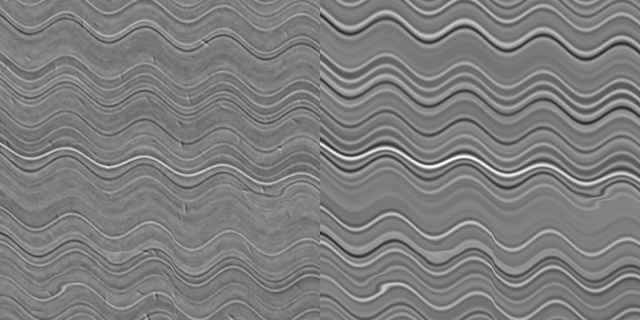
A Shadertoy shader for this pattern:

```glsl
// Two square panels of one folded, tilted stack of layers in grey relief.
// Each layer is a ripple wavelet across a depth field bent by a cosine fold;
// the left panel is sharper, grainy and scratched, the right smooth and strong.

const float TAU = 6.2831853;
const float BASE_GREY = 0.49;
const int LAYERS = 24;

// Depth below the top edge, and signed strength (light or dark)
const vec2 LAYER[LAYERS] = vec2[LAYERS](
    vec2(-.109, .6), vec2(-.068, -.6), vec2(-.026, .6), vec2(.046, .8),
    vec2(.066, -.9), vec2(.180, .6), vec2(.214, .6), vec2(.244, .6),
    vec2(.266, -.9), vec2(.289, .4), vec2(.356, -.75), vec2(.406, .5),
    vec2(.438, .5), vec2(.463, 1.6), vec2(.495, -.8), vec2(.534, .4),
    vec2(.675, .85), vec2(.734, .3), vec2(.758, -.9), vec2(.786, 1.),
    vec2(.839, .4), vec2(.893, .85), vec2(.953, -.6), vec2(.985, .5));

float hash(vec2 p) {
    vec3 q = fract(p.xyx * 0.1031);
    q += dot(q, q.yzx + 33.33);
    return fract((q.x + q.y) * q.z);
}

// Smooth value noise, centred on zero
float noise(vec2 p) {
    vec2 i = floor(p), f = fract(p);
    f = f * f * (3.0 - 2.0 * f);
    return mix(mix(hash(i), hash(i + vec2(1, 0)), f.x),
               mix(hash(i + vec2(0, 1)), hash(i + vec2(1, 1)), f.x), f.y) - 0.5;
}

// Bright core with two dark side lobes
float wavelet(float d, float width) {
    float t = d * d / (width * width);
    return (1.0 - t) * exp(-0.5 * t);
}

// Local disturbance strength around a centre
float patchMask(vec2 p, vec2 centre) {
    vec2 d = (p - centre) / vec2(0.075, 0.028);
    return exp(-dot(d, d));
}

// Undo tilt and fold; the fold is flatter near the strongest layer
float layerDepth(vec2 p, float tilt, float period, float height) {
    float flatDepth = p.y - tilt * p.x;
    float depth = flatDepth;
    for (int i = 0; i < 5; i++) {
        float bend = (depth - 0.463) / 0.02;
        float amplitude = height * (1.0 - 0.28 * exp(-bend * bend));
        float crest = 0.212 + 0.1 * max(depth - 0.5, 0.0);
        depth = flatDepth + amplitude * cos(TAU * (p.x - crest) / period);
    }
    return depth;
}

// Small fault and three broken patches in the lower layers
float disturb(float depth, vec2 p) {
    float fault = smoothstep(0.535, 0.55, p.x) * (1.0 - smoothstep(0.56, 0.75, p.x));
    depth -= 0.012 * fault * smoothstep(0.61, 0.65, depth);
    float broken = patchMask(p, vec2(0.17, 0.875))
                 + patchMask(p, vec2(0.37, 0.785))
                 + patchMask(p, vec2(0.88, 0.625));
    return depth + 0.04 * broken * noise(p * vec2(16.0, 38.0));
}

float layerSum(float depth, float x, float width) {
    float sum = 0.0;
    for (int i = 0; i < LAYERS; i++) {
        float fade = 1.0 + 0.6 * noise(vec2(x * 5.0, float(i) * 7.3));
        sum += LAYER[i].y * fade * wavelet(depth - LAYER[i].x, width);
    }
    return sum;
}

// Scattered short slanted scratches, light on one side and dark on the other
float scratches(vec2 p, float cells, float density) {
    vec2 home = floor(p * cells);
    float sum = 0.0;
    for (int j = -1; j <= 1; j++)
    for (int i = -1; i <= 1; i++) {
        vec2 cell = home + vec2(i, j);
        vec2 jitter = vec2(hash(cell + 11.0), hash(cell + 47.0));
        vec2 d = p - (cell + jitter) / cells;
        float angle = 0.2 + 1.3 * hash(cell + 83.0);
        vec2 along = vec2(cos(angle), sin(angle));
        float t = dot(d, along) / mix(0.006, 0.018, jitter.x);
        float s = dot(d, vec2(-along.y, along.x)) / 0.0035;
        float present = step(hash(cell + 131.0), density);
        sum += present * (jitter.y - 0.35) * s * exp(-0.5 * s * s - t * t);
    }
    return sum;
}

void mainImage(out vec4 fragColor, in vec2 fragCoord) {
    vec2 uv = fragCoord / iResolution.xy;
    float smoothPanel = step(0.5, uv.x);
    float roughPanel = 1.0 - smoothPanel;
    vec2 p = vec2(fract(uv.x * 2.0), 1.0 - uv.y);

    float depth = disturb(layerDepth(p, 0.107, 0.2455, 0.031), p);

    // Main layers, then faint bedding between them
    float width = mix(0.0047, 0.0068, smoothPanel);
    float contrast = mix(0.18, 0.27, smoothPanel);
    float grey = BASE_GREY + contrast * layerSum(depth, p.x, width);
    grey += 0.11 * noise(vec2(p.x * 2.0, depth * 75.0 + 20.0));

    // Grain and scratches on the rough panel
    float grain = 0.07 * noise(vec2(p.x * 45.0, depth * 150.0 + 60.0))
                + 0.05 * noise(p * 130.0);
    grey += roughPanel * (grain + 0.5 * scratches(p, 15.0, 0.5));

    fragColor = vec4(vec3(clamp(grey, 0.0, 1.0)), 1.0);
}
```
